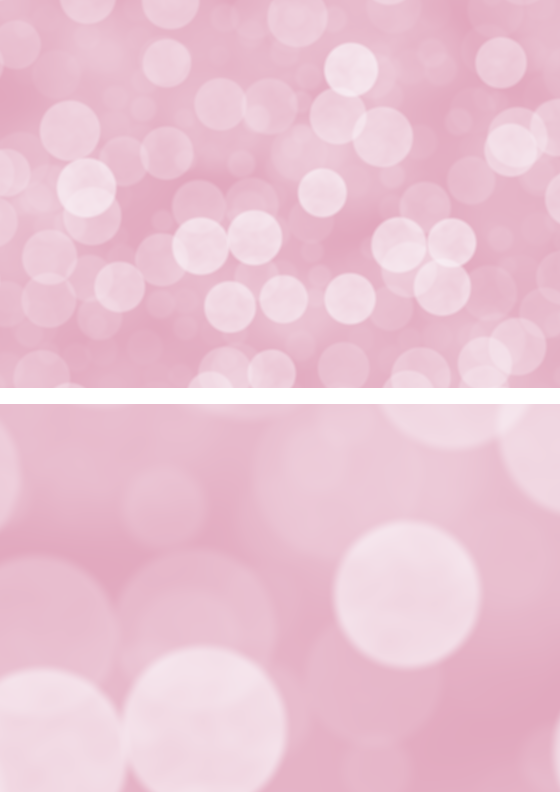
Top, the full canvas; bottom, a detail of the centre.
Write a WebGL 1 fragment shader that draws this background.

```glsl
precision highp float;
// Soft pink background with overlapping pale out-of-focus light discs.

uniform vec2 u_resolution;

// Lengths are fractions of the canvas height.
const vec3 DEEP_PINK = vec3(0.880, 0.645, 0.735);
const vec3 PALE_LIGHT = vec3(0.982, 0.962, 0.975);

const float HAZE_LEVEL = 0.14;
const float HAZE_SWING = 0.13;
const float MOTTLE = 0.12;       // unevenness inside a disc
const float RIM_GAIN = 0.12;     // extra light towards a disc's rim
const float BORDER_GAIN = 0.62;  // disc strength far from the centre
const float CENTRE_GAIN = 1.12;

// Ranges (minimum, maximum) of radius and opacity for each layer.
const vec2 GLOW_RADIUS = vec2(0.070, 0.130);
const vec2 GLOW_ALPHA = vec2(0.03, 0.22);
const vec2 SMALL_RADIUS = vec2(0.024, 0.046);
const vec2 SMALL_ALPHA = vec2(0.01, 0.15);
const vec2 FAINT_RADIUS = vec2(0.056, 0.074);
const vec2 FAINT_ALPHA = vec2(0.06, 0.24);
const vec2 BRIGHT_RADIUS = vec2(0.061, 0.078);
const vec2 BRIGHT_ALPHA = vec2(0.24, 0.64);

vec4 hash42(vec2 p) {
  vec4 q = fract(p.xyxy * vec4(0.1031, 0.1030, 0.0973, 0.1099));
  q += dot(q, q.wzxy + 33.33);
  return fract((q.xxyz + q.yzzw) * q.zywx);
}

// Layered, bent sines in about -1..1.
float waves(vec2 p) {
  p += 0.35 * sin(p.yx * 1.7 + vec2(0.4, 2.1));
  float broad = sin(p.x + 0.6 * p.y) * sin(p.y * 1.2 - 0.5 * p.x + 1.0);
  float fine = sin(p.x * 2.3 - p.y * 1.4 + 2.0) * sin(p.y * 2.6 + p.x * 0.9);
  return 0.65 * broad + 0.35 * fine;
}

// Discs are stronger around the middle of the canvas.
float placeGain(vec2 centre, float aspect) {
  vec2 offset = (centre - vec2(0.5 * aspect, 0.53)) * vec2(0.75, 1.15);
  return mix(CENTRE_GAIN, BORDER_GAIN, smoothstep(0.22, 0.66, length(offset)));
}

// Fraction of darkness left after one jittered disc per cell, with gaps.
float discLayer(vec2 p, float cell, float presence, vec2 radii, vec2 alphas,
                float blur, float seed) {
  float aspect = u_resolution.x / u_resolution.y;
  float soft = max(blur, 0.75 / u_resolution.y);
  vec2 home = floor(p / cell);
  float dark = 1.0;
  for (int j = -1; j <= 1; j++) {
    for (int i = -1; i <= 1; i++) {
      vec2 id = home + vec2(float(i), float(j));
      vec4 shape = hash42(id + seed);
      vec4 look = hash42(id + seed + 71.0);
      vec2 centre = (id + 0.04 + 0.92 * shape.xy) * cell;
      float radius = mix(radii.x, radii.y, shape.z);
      vec2 local = p - centre;
      float d = length(local);
      float cover = 1.0 - smoothstep(radius - soft, radius + soft, d);
      float texture = 1.0 + MOTTLE * waves(local * 55.0 + look.zw * 20.0)
                    + RIM_GAIN * (smoothstep(0.4, 1.0, d / radius) - 0.5);
      float alpha = mix(alphas.x, alphas.y, shape.w) * step(look.x, presence);
      alpha *= placeGain(centre, aspect) * texture;
      dark *= 1.0 - clamp(alpha * cover, 0.0, 0.9);
    }
  }
  return dark;
}

void main() {
  vec2 p = gl_FragCoord.xy / u_resolution.y;

  // Broad uneven haze behind the lights.
  float haze = HAZE_LEVEL + HAZE_SWING * waves(p * 7.0 + 1.3);
  float dark = 1.0 - haze;

  // From blurred distant glows to the crisp bright discs.
  dark *= discLayer(p, 0.210, 0.75, GLOW_RADIUS, GLOW_ALPHA, 0.050, 13.0);
  dark *= discLayer(p, 0.085, 0.85, SMALL_RADIUS, SMALL_ALPHA, 0.009, 137.0);
  dark *= discLayer(p, 0.190, 0.70, FAINT_RADIUS, FAINT_ALPHA, 0.007, 251.0);
  dark *= discLayer(p, 0.158, 0.74, BRIGHT_RADIUS, BRIGHT_ALPHA, 0.006, 389.0);

  gl_FragColor = vec4(mix(PALE_LIGHT, DEEP_PINK, dark), 1.0);
}
```
